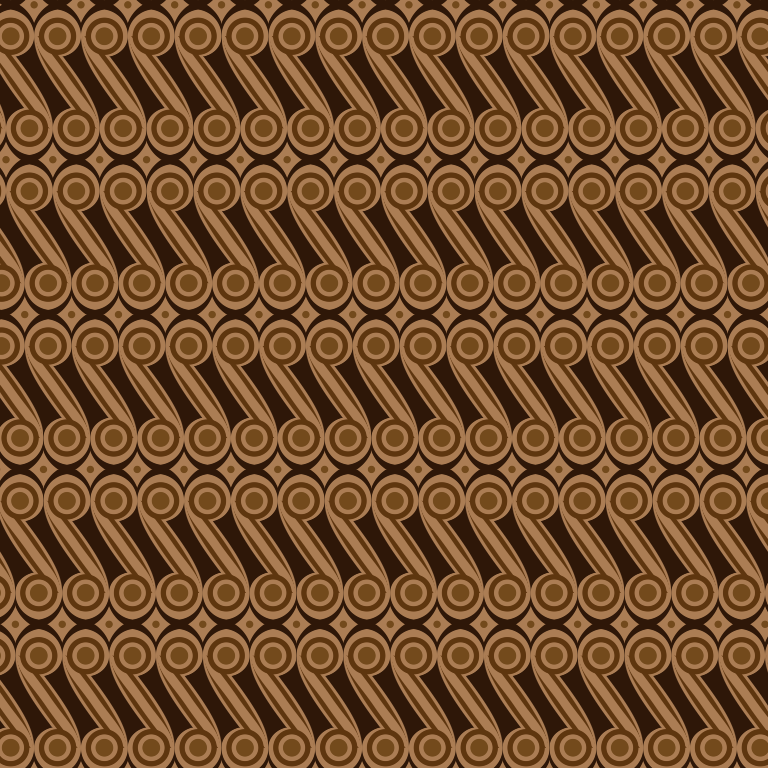
A WebGL 2 fragment shader for this pattern:

```glsl
#version 300 es
precision highp float;

uniform vec2 u_resolution;
out vec4 fragColor;

// Layout, in units of 1/1152 of the canvas
const float CANVAS = 1152.0;
const vec2 CELL = vec2(70.28, 232.3);
const vec2 ANCHOR = vec2(508.0, 564.0);
const vec2 HEAD = vec2(14.06, 69.0);
const float ROW_SHIFT = 0.4;

const vec3 DARK = vec3(0.18, 0.09, 0.03);
const vec3 TAN = vec3(0.67, 0.49, 0.33);
const vec3 BROWN = vec3(0.37, 0.21, 0.06);
const vec3 DISC = vec3(0.45, 0.29, 0.11);

float fill(float dist, float pixel) {
    return 1.0 - smoothstep(-0.6 * pixel, 0.6 * pixel, dist);
}

// Pointed oval: two arcs whose centres lie on either side of the axis
float pointedOval(vec2 p, float offset, float radius) {
    return length(vec2(abs(p.x) + offset, p.y)) - radius;
}

// Sideways position of the flowing edge, t below its upright start
float flowEdge(float t) {
    return -101.2 + sqrt(2704.0 + 0.76 * t * t);
}

// Tapered stripe that runs just inside a flowing edge
float taperedStripe(float inset, float t) {
    float width = mix(-1.5, 8.5, smoothstep(0.0, 75.0, t));
    float margin = mix(3.0, 5.5, smoothstep(0.0, 60.0, t));
    float across = abs(inset - margin - 0.5 * width) - 0.5 * width;
    return max(0.77 * across, -t);
}

// Rounded end of the scroll, pointed on its outer side
float headShape(vec2 p) {
    float outer = pointedOval(p, 5.2, 40.4);
    float inner = length(p * vec2(1.0, 1.13)) - 35.2;
    return p.y > 0.0 ? outer : inner;
}

vec3 scrollPattern(vec2 p, float pixel) {
    // Staggered rows, each folded by its half-turn symmetry
    float row = round(p.y / CELL.y);
    p -= row * vec2(ROW_SHIFT * CELL.x, CELL.y);
    if (p.y < 0.0) p = -p;

    // Sideways repeat whose seam follows the lean of the scroll
    float start = HEAD.x * min(p.y / 50.0, 1.0) - 0.5 * CELL.x;
    p.x = mod(p.x - start, CELL.x) + start;
    vec2 head = p - HEAD;

    // Scroll body and end
    float leftT = HEAD.y + p.y;
    float rightT = HEAD.y - p.y;
    float leftInset = p.x - flowEdge(leftT);
    float rightInset = -p.x - flowEdge(rightT);
    float body = max(-0.77 * min(leftInset, rightInset), head.y);
    vec3 color = mix(DARK, TAN, fill(min(body, headShape(head)), pixel));

    // Stripes along both edges
    float stripes = min(taperedStripe(leftInset, leftT),
                        taperedStripe(rightInset, rightT));
    stripes = max(stripes, max(body, head.y));
    color = mix(color, BROWN, fill(stripes, pixel));

    // Concentric rings
    float radius = length(head);
    color = mix(color, BROWN, fill(radius - 28.0, pixel));
    color = mix(color, TAN, fill(radius - 20.0, pixel));
    color = mix(color, DISC, fill(radius - 13.3, pixel));

    // Concave diamonds with dots between the rows
    float diamond = max(-pointedOval(head, 17.4, 56.2), 12.0 - head.y);
    color = mix(color, TAN, fill(diamond, pixel));
    vec2 dotCentre = vec2(0.5 * CELL.x, 0.5 * CELL.y - HEAD.y);
    float dotDist = length(vec2(abs(head.x), head.y) - dotCentre) - 5.5;
    return mix(color, DISC, fill(dotDist, pixel));
}

void main() {
    float pixel = CANVAS / u_resolution.y;
    vec2 p = gl_FragCoord.xy * pixel - ANCHOR;
    fragColor = vec4(scrollPattern(vec2(p.x, -p.y), pixel), 1.0);
}
```
